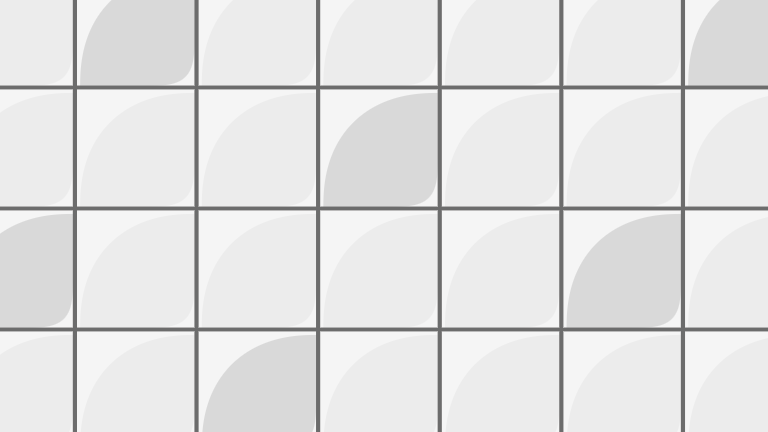
Write a WebGL 2 fragment shader that draws this pattern.

```glsl
#version 300 es
precision highp float;

uniform vec2 u_resolution;
out vec4 fragColor;

// Lengths are fractions of the canvas height
const vec2 PITCH = vec2(0.2815, 0.2801);
const vec2 GRID_ORIGIN = vec2(0.1734, 0.2373);
const vec2 LINE_WIDTH = vec2(0.0097, 0.0090);

// Leaf bounds as fractions of a tile
const vec2 LEAF_MIN = vec2(0.043, 0.013);
const vec2 LEAF_MAX = vec2(0.984, 0.955);

const vec3 TILE_COLOR = vec3(0.961);
const vec3 PALE_LEAF = vec3(0.925);
const vec3 DARK_LEAF = vec3(0.852);
const vec3 LINE_COLOR = vec3(0.425, 0.422, 0.422);

float coverage(float dist, float pixel) {
    return clamp(0.5 - dist / pixel, 0.0, 1.0);
}

// Length under a superellipse norm
float superLength(vec2 v, float power) {
    vec2 a = pow(max(v, vec2(0.0)), vec2(power));
    return pow(a.x + a.y, 1.0 / power);
}

// Approximate distance to a leaf filling the unit square
float leafDistance(vec2 p) {
    float broadArc = superLength(vec2(1.0 - p.x, p.y), 2.3) - 1.0;
    float tightCorner = 0.5 * superLength(2.0 * vec2(p.x - 0.5, 0.5 - p.y), 4.0) - 0.5;
    return max(broadArc, tightCorner);
}

// Distance to the nearest grid line, negative inside it
float gridDistance(vec2 tilePos, vec2 pitch, vec2 width) {
    vec2 d = (0.5 - abs(tilePos - 0.5)) * pitch - 0.5 * width;
    return min(d.x, d.y);
}

// Every fifth tile of a row is dark, moving two columns per row
bool isDarkTile(vec2 tile) {
    return mod(tile.x + 2.0 * tile.y + 1.0, 5.0) < 0.5;
}

void main() {
    float pixel = 1.0 / u_resolution.y;
    vec2 grid = (gl_FragCoord.xy * pixel - GRID_ORIGIN) / PITCH;
    vec2 tile = floor(grid);
    vec2 tilePos = fract(grid);

    // Leaf
    vec2 leafSize = LEAF_MAX - LEAF_MIN;
    vec2 leafPos = (tilePos - LEAF_MIN) / leafSize;
    float leafDist = leafDistance(leafPos) * leafSize.y * PITCH.y;
    vec3 leafColor = isDarkTile(tile) ? DARK_LEAF : PALE_LEAF;
    vec3 color = mix(TILE_COLOR, leafColor, coverage(leafDist, pixel));

    // Grid lines
    float lineDist = gridDistance(tilePos, PITCH, LINE_WIDTH);
    color = mix(color, LINE_COLOR, coverage(lineDist, pixel));

    fragColor = vec4(color, 1.0);
}
```
